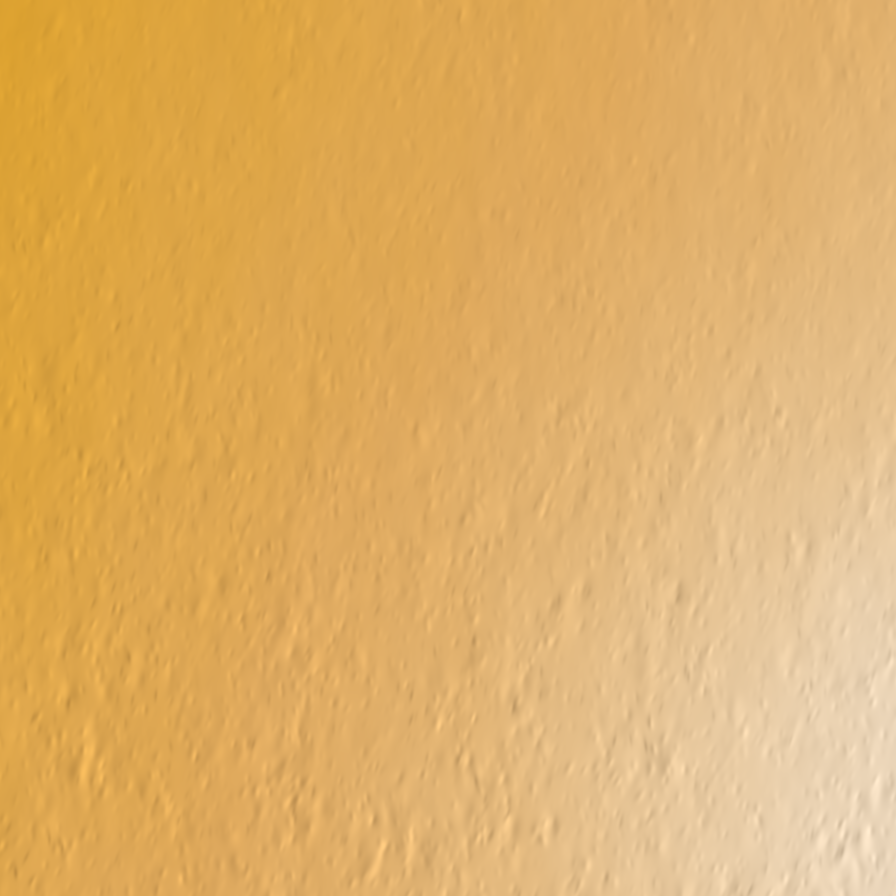
This texture is drawn by a three.js fragment shader. Its source:

```glsl
// Golden painted wall with fine upright plaster grain and a pale glow at the lower right.
varying vec2 vUv;

// Paint colours, from the most saturated to the glare
const vec3 GOLD  = vec3(0.865, 0.635, 0.190);
const vec3 AMBER = vec3(0.873, 0.662, 0.365);
const vec3 CREAM = vec3(0.930, 0.865, 0.780);

// Lighting of the whole wall
const vec2  GLOW_CENTER = vec2(1.04, 0.13);
const float GLOW_RADIUS = 0.45;
const float GLOW_AMOUNT = 0.205;
const float WASH_RIGHT  = 0.240;  // paling from left to right
const float WASH_DOWN   = 0.115;  // paling from top to bottom
const float MOTTLE_TONE  = 0.015; // uneven paleness
const float MOTTLE_SHADE = 0.011; // uneven brightness

// Plaster grain
const vec2  FINE_CELLS   = vec2(104.0, 56.0);
const vec2  COARSE_CELLS = vec2(53.0, 27.0);
const vec2  SWELL_CELLS  = vec2(27.0, 13.0);
const vec2  LIGHT_DIR    = vec2(0.99, -0.12);
const float LEAN         = 0.10;
const float FINE_RELIEF   = 0.098;
const float COARSE_RELIEF = 0.088;
const float SWELL_RELIEF  = 0.050;
const float PIT_DEPTH     = 0.090;
const float SMOOTH_RELIEF = 0.36;  // share of relief left at the top
const float PATCHINESS    = 0.75;
const vec3  SHADE_TINT    = vec3(0.92, 1.00, 1.15);

vec3 hash3(vec2 cell) {
  vec3 p = fract(cell.xyx * vec3(0.1031, 0.1030, 0.0973));
  p += dot(p, p.yxz + 33.33);
  return fract((p.xxy + p.yzz) * p.zyx);
}

// Cellular relief: x is the lit slope of random bumps, y the depth of thin pits
vec2 grain(vec2 p) {
  vec2 cell = floor(p);
  vec2 local = p - cell;
  vec2 sum = vec2(0.0);
  for (int j = -1; j <= 1; j++) {
    for (int i = -1; i <= 1; i++) {
      vec2 offset = vec2(float(i), float(j));
      vec3 rnd = hash3(cell + offset);
      vec3 form = hash3(cell + offset + 217.0);
      vec2 d = local - offset - rnd.xy;
      d.x -= (form.x - 0.45) * 0.7 * d.y;
      float tightness = mix(5.0, 11.0, form.y);
      float bump = 2.0 * rnd.z - 1.0;
      float dome = exp(-tightness * dot(d, d));
      sum.x += bump * abs(bump) * dot(d, LIGHT_DIR) * dome * 4.6;
      float stroke = exp(-dot(d * d, vec2(20.0, 6.0)));
      sum.y += smoothstep(0.87, 1.0, form.z) * stroke;
    }
  }
  return sum;
}

// Layered sines for broad, faint unevenness
float blotches(vec2 p) {
  float sum = 0.0;
  float weight = 0.5;
  for (int i = 0; i < 4; i++) {
    sum += weight * sin(p.x + 1.7 * sin(p.y * 0.7)) * sin(p.y + 1.3 * sin(p.x * 0.6));
    p = mat2(0.8, 0.6, -0.6, 0.8) * p * 1.9 + 2.4;
    weight *= 0.6;
  }
  return sum;
}

// Colour along the gold, amber, cream ramp; tone is close to the blue level
vec3 paint(float tone) {
  vec3 base = mix(GOLD, AMBER, clamp((tone - GOLD.b) / (AMBER.b - GOLD.b), 0.0, 1.0));
  return mix(base, CREAM, clamp((tone - AMBER.b) / (CREAM.b - AMBER.b), 0.0, 1.0));
}

void main() {
  // Large gradient and glow
  vec2 toGlow = (vUv - GLOW_CENTER) / GLOW_RADIUS;
  float glow = GLOW_AMOUNT * exp(-dot(toGlow, toGlow));
  float tone = GOLD.b + WASH_RIGHT * vUv.x + WASH_DOWN * (1.0 - vUv.y) + glow;
  tone += MOTTLE_TONE * blotches(vUv * vec2(19.0, 8.0));

  // Upright grain in loose patches, stronger towards the bottom
  vec2 slanted = vec2(vUv.x - LEAN * vUv.y, vUv.y);
  slanted.x += 0.002 * sin(vUv.y * 41.0 + 3.0 * sin(vUv.x * 17.0));
  vec2 fine = grain(slanted * FINE_CELLS + 7.0);
  vec2 coarse = grain(slanted * COARSE_CELLS + 61.0);
  vec2 swell = grain(slanted * SWELL_CELLS + 143.0);
  float smoothness = smoothstep(0.15, 1.0, vUv.y + 0.15 * vUv.x);
  float patches = 1.0 + PATCHINESS * blotches(vUv * vec2(31.0, 22.0) + 5.0);
  float relief = mix(1.0, SMOOTH_RELIEF, smoothness) * patches;
  float shade = FINE_RELIEF * fine.x + COARSE_RELIEF * coarse.x + SWELL_RELIEF * swell.x;
  shade -= PIT_DEPTH * (fine.y + 0.3 * coarse.y);
  float mottle = MOTTLE_SHADE * blotches(slanted * vec2(58.0, 27.0) + 11.0);

  vec3 color = paint(tone) * (1.0 + (relief * shade + mottle) * SHADE_TINT);
  gl_FragColor = vec4(clamp(color, 0.0, 1.0), 1.0);
}
```
